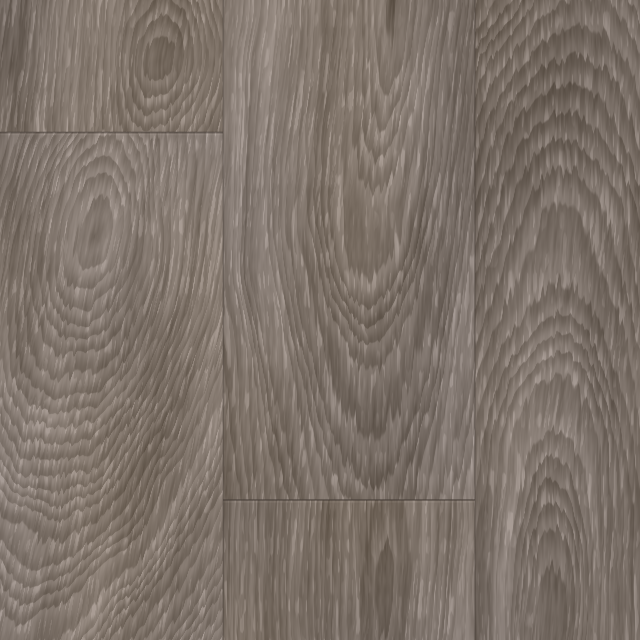
Reproduce this texture procedurally as a three.js fragment shader.

```glsl
varying vec2 vUv;

// Plank layout
const float PLANK_WIDTH = 0.393;
const float PLANK_LENGTH = 1.5;
const vec2 FIRST_CORNER = vec2(-0.044, 0.793);
const float ROW_SHIFT = -0.574;
const float SEAM_WIDTH = 0.0006;
const float SEAM_SOFTNESS = 0.0016;

// Grain
const float RING_DENSITY = 92.0;
const float HEART_SIZE = 0.035;
const float KNOT_RADIUS = 0.010;
const float WARP = 0.036;
const float RING_CONTRAST = 0.36;
const float GROWTH_CONTRAST = 0.34;
const float FIBRE_CONTRAST = 0.34;
const float STREAK_CONTRAST = 0.30;
const float FLECK_STRENGTH = 0.34;
const float PATCH_CONTRAST = 0.62;
const float BASE_TONE = 0.35;

// Hearts of the growth rings: position, stretch, lean
const vec4 HEART_SWIRL = vec4(0.255, 0.905, 2.0, 0.10);
const vec4 HEART_KNOT = vec4(0.143, 0.622, 2.3, 0.17);
const vec4 HEART_ARCH = vec4(0.605, 1.02, 5.2, 0.04);
const vec4 HEART_SHORT = vec4(0.600, 0.08, 4.6, 0.02);
const vec4 HEART_PEAK = vec4(0.850, 0.03, 4.2, 0.055);

const vec3 DARK_WOOD = vec3(0.385, 0.342, 0.302);
const vec3 PALE_WOOD = vec3(0.635, 0.588, 0.556);
const vec3 COOL_TINT = vec3(-0.010, -0.002, 0.016);
const vec3 SEAM_COLOR = vec3(0.29, 0.255, 0.23);

float hash(vec2 p) {
  return fract(sin(dot(p, vec2(127.1, 311.7))) * 43758.5453);
}

float noise(vec2 p) {
  vec2 i = floor(p);
  vec2 f = fract(p);
  f = f * f * (3.0 - 2.0 * f);
  return mix(mix(hash(i), hash(i + vec2(1.0, 0.0)), f.x),
             mix(hash(i + vec2(0.0, 1.0)), hash(i + vec2(1.0, 1.0)), f.x), f.y);
}

float fbm(vec2 p) {
  return (4.0 * noise(p) + 2.0 * noise(p * 2.03 + 17.3) + noise(p * 4.1 + 52.4)) / 7.0;
}

vec4 plankHeart(vec2 id) {
  if (id.x < 0.5) return id.y < -0.5 ? HEART_KNOT : HEART_SWIRL;
  if (id.x < 1.5) return id.y < -0.5 ? HEART_SHORT : HEART_ARCH;
  return HEART_PEAK;
}

float seamLine(float d) {
  return 1.0 - smoothstep(SEAM_WIDTH, SEAM_WIDTH + SEAM_SOFTNESS, abs(d));
}

vec3 wood(vec2 p, vec2 id) {
  vec4 heart = plankHeart(id);
  vec2 seed = id * 13.7 + 5.0;

  // Stretched rings, bent by slow noise
  vec2 d = p - heart.xy;
  d.x -= heart.w * d.y;
  d.x += WARP * (fbm(p * vec2(5.0, 3.0) + seed) - 0.5);
  d.y += 3.0 * WARP * (fbm(p * vec2(8.0, 4.0) + seed + 31.0) - 0.5);
  float rise = d.y / heart.z;
  float radius = length(vec2(d.x, rise));
  float arch = smoothstep(0.25, 0.9, abs(rise) / (radius + 0.001));
  float ring = RING_DENSITY * radius * radius / (radius + HEART_SIZE);
  ring += 2.2 * noise(vec2(ring * 0.4, p.y * 2.0) + seed);

  // Fibres fray the ring edges
  float fray = noise(vec2(d.x * 260.0, p.y * 11.0) + seed);
  float phase = fract(ring + 0.45 * (fray - 0.5));
  float band = smoothstep(0.0, 0.12, phase) * (1.0 - smoothstep(0.15, 1.0, phase));
  float growth = noise(vec2(ring * 0.55, p.y * 1.5) + seed + 23.0);

  // Long streaks, fine fibres and pale open pores
  float streak = noise(vec2(d.x * 120.0, p.y * 4.0) + seed + 3.0);
  float fibre = 0.5 * noise(vec2(d.x * 330.0, p.y * 20.0) + seed)
              + 0.5 * noise(vec2(d.x * 480.0, p.y * 60.0) + seed);
  float pores = noise(vec2(d.x * 340.0, p.y * 32.0) + seed + 71.0);
  float fleck = smoothstep(0.62, 0.78, pores) * smoothstep(0.0, 0.04, radius);
  float blotch = fbm(p * vec2(8.0, 2.4) + seed + 9.0);

  float tone = BASE_TONE + 0.06 * (hash(seed) - 0.5);
  tone += RING_CONTRAST * mix(0.65, 1.0, arch) * (band - 0.46);
  tone += GROWTH_CONTRAST * (growth - 0.5);
  tone += STREAK_CONTRAST * (1.0 - 0.6 * arch) * (streak - 0.5);
  tone += FIBRE_CONTRAST * (fibre - 0.5);
  tone += FLECK_STRENGTH * fleck * (0.3 + 0.7 * band);
  tone += PATCH_CONTRAST * (blotch - 0.5);
  tone -= 0.12 * exp(-pow(radius / HEART_SIZE, 2.0));
  tone -= 0.25 * exp(-pow(radius / KNOT_RADIUS, 2.0));

  float cool = noise(p * vec2(6.0, 3.0) + seed + 43.0) - 0.4;
  return mix(DARK_WOOD, PALE_WOOD, clamp(tone, -0.2, 1.1)) + COOL_TINT * cool;
}

void main() {
  // Staggered planks
  float across = (vUv.x - FIRST_CORNER.x) / PLANK_WIDTH;
  float column = floor(across);
  float along = (vUv.y - FIRST_CORNER.y - ROW_SHIFT * column) / PLANK_LENGTH;
  vec3 color = wood(vUv, vec2(column, floor(along)));

  // Seams with a pale lower bevel at the plank ends
  float sideGap = (across - floor(across + 0.5)) * PLANK_WIDTH;
  float endGap = (along - floor(along + 0.5)) * PLANK_LENGTH;
  color += 0.03 * seamLine(endGap + 0.003);
  color = mix(color, SEAM_COLOR, 0.4 * seamLine(sideGap));
  color = mix(color, SEAM_COLOR, 0.6 * seamLine(endGap));

  gl_FragColor = vec4(color, 1.0);
}
```
